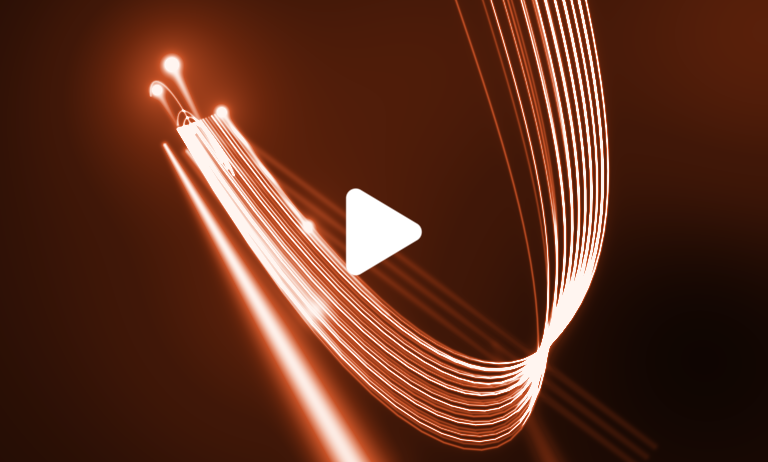
Give the GLSL for this background, as a Shadertoy shader.

```glsl
// Glowing fibre-optic strands sweeping over a dark ember backdrop, with a rounded white triangle.

const int STRANDS = 26;
const int STEPS = 18;

// Ember palette: maps a light level to black, rust, orange, peach and white.
vec3 emberRamp(float v) {
    vec3 c = mix(vec3(0.03, 0.01, 0.005), vec3(0.25, 0.09, 0.03), smoothstep(0.0, 0.25, v));
    c = mix(c, vec3(0.42, 0.15, 0.05), clamp((v - 0.25) / 0.17, 0.0, 1.0));
    c = mix(c, vec3(0.78, 0.32, 0.15), clamp((v - 0.42) / 0.33, 0.0, 1.0));
    c = mix(c, vec3(0.91, 0.62, 0.51), clamp((v - 0.75) / 0.13, 0.0, 1.0));
    return mix(c, vec3(1.0, 0.96, 0.94), clamp((v - 0.88) / 0.12, 0.0, 1.0));
}

float screenLight(float base, float light) {
    return 1.0 - (1.0 - base) * (1.0 - clamp(light, 0.0, 1.0));
}

float gauss(float d, float width) {
    return exp(-d * d / (width * width));
}

float segmentDistance(vec2 p, vec2 a, vec2 b) {
    vec2 ab = b - a;
    return length(p - a - ab * clamp(dot(p - a, ab) / dot(ab, ab), 0.0, 1.0));
}

float bezierDistance(vec2 p, vec2 a, vec2 b, vec2 c, vec2 d) {
    float nearest = 9.0;
    vec2 last = a;
    for (int i = 1; i <= STEPS; i++) {
        float t = float(i) / float(STEPS), s = 1.0 - t;
        vec2 next = s * s * s * a + 3.0 * s * t * (s * b + t * c) + t * t * t * d;
        nearest = min(nearest, segmentDistance(p, last, next));
        last = next;
    }
    return nearest;
}

// Straight beam whose half width and brightness change from a to b.
float beam(vec2 p, vec2 a, vec2 b, vec2 widths, vec2 levels) {
    vec2 ab = b - a;
    float h = clamp(dot(p - a, ab) / dot(ab, ab), 0.0, 1.0);
    float d = length(p - a - ab * h);
    return gauss(d, mix(widths.x, widths.y, h)) * mix(levels.x, levels.y, h);
}

// Bright point with a soft wide halo.
float spark(vec2 p, vec2 center, float core, float halo) {
    float d = length(p - center);
    return gauss(d, core) + 0.5 * exp(-d / halo);
}

float backdrop(vec2 p) {
    float v = 0.11 + 0.14 * gauss(length(p - vec2(0.62, 0.62)), 0.62);
    v += 0.13 * gauss(length(p - vec2(0.62, 0.32)), 0.32);
    v += 0.23 * gauss(length(p - vec2(1.68, 0.93)), 0.42);
    v += 0.09 * gauss(length(p - vec2(0.95, 0.92)), 0.35);
    v -= 0.08 * gauss(length(p - vec2(1.5, 0.3)), 0.32);
    v += 0.24 * gauss(length(p - vec2(0.38, 0.8)), 0.21);
    return max(v, 0.02);
}

// Strands fall from the top, gather at a knot and sweep up to the left.
float strandLight(vec2 p, float pixel) {
    float light = 0.0;
    float width = max(0.0027, 0.75 * pixel);
    for (int i = 0; i < STRANDS; i++) {
        float f = float(i) / float(STRANDS - 1);
        float jitter = fract(float(i) * 0.618);
        float u = clamp(sqrt(f) + 0.05 * (jitter - 0.5), 0.0, 1.0);
        float level = mix(0.3, 0.95, fract(float(i) * 0.755 + 0.35));
        vec2 knot = mix(vec2(1.165, 0.235), vec2(1.19, 0.255), jitter);
        float fall = bezierDistance(p, mix(vec2(0.98, 1.02), vec2(1.265, 1.02), u),
            mix(vec2(1.082, 0.72), vec2(1.33, 0.72), u),
            mix(vec2(1.169, 0.46), vec2(1.364, 0.415), u), knot);
        float sweep = bezierDistance(p, knot, mix(vec2(1.18, -0.08), vec2(1.04, 0.145), f),
            mix(vec2(0.866, -0.126), vec2(0.823, 0.286), f),
            mix(vec2(0.385, 0.72), vec2(0.48, 0.757), f * f));
        float d = min(fall, sweep);
        light += level * (gauss(d, width) + 0.09 * exp(-d / 0.009));
    }
    // Small hooks where the strands turn over.
    for (int i = 0; i < 4; i++) {
        vec2 q = p - float(i) * vec2(0.013, -0.014) * (i == 3 ? -1.5 : 1.0);
        float d = bezierDistance(q, vec2(0.385, 0.73), vec2(0.38, 0.79), vec2(0.43, 0.76), vec2(0.48, 0.65));
        light += 0.7 * gauss(d, width);
    }
    return light;
}

float beamLight(vec2 p) {
    float light = beam(p, vec2(0.357, 0.686), vec2(0.777, -0.03), vec2(0.007, 0.068), vec2(1.0, 0.98));
    float grain = 0.86 + 0.14 * sin(dot(p, vec2(0.77, 0.63)) * 420.0);
    light += grain * beam(p, vec2(0.405, 0.671), vec2(0.68, 0.335), vec2(0.01, 0.037), vec2(0.9, 0.72));
    light += beam(p, vec2(0.372, 0.86), vec2(0.47, 0.66), vec2(0.012, 0.005), vec2(1.0, 0.4));
    light += beam(p, vec2(0.34, 0.805), vec2(0.40, 0.70), vec2(0.009, 0.005), vec2(0.8, 0.3));
    light += beam(p, vec2(0.48, 0.757), vec2(0.667, 0.505), vec2(0.009, 0.007), vec2(0.9, 0.8));
    light += beam(p, vec2(0.667, 0.505), vec2(0.84, 0.32), vec2(0.012, 0.005), vec2(0.9, 0.5));
    // Faint trails behind the strands.
    for (int i = 0; i < 3; i++) {
        vec2 shift = float(i) * vec2(0.018, 0.022);
        light += beam(p, vec2(0.43, 0.70) + shift, vec2(1.38, -0.01) + shift, vec2(0.008), vec2(0.3, 0.1));
    }
    return light + beam(p, vec2(1.07, 0.25), vec2(1.2, -0.02), vec2(0.012, 0.025), vec2(0.1, 0.32));
}

float roundedTriangle(vec2 p, vec2 center, float halfHeight, float reach, float radius) {
    vec2 q = vec2(p.x - center.x, abs(p.y - center.y));
    vec2 corner = vec2(0.0, halfHeight), tip = vec2(reach, 0.0);
    float d = min(segmentDistance(q, vec2(0.0), corner), segmentDistance(q, corner, tip));
    bool inside = q.x > 0.0 && q.x / reach + q.y / halfHeight < 1.0;
    return (inside ? -d : d) - radius;
}

void mainImage(out vec4 fragColor, in vec2 fragCoord) {
    vec2 p = fragCoord / iResolution.y;
    float pixel = 1.0 / iResolution.y;

    float v = screenLight(backdrop(p), strandLight(p, pixel));
    v = screenLight(v, beamLight(p));
    v = screenLight(v, spark(p, vec2(0.372, 0.86), 0.021, 0.06));
    v = screenLight(v, spark(p, vec2(0.34, 0.805), 0.015, 0.04));
    v = screenLight(v, spark(p, vec2(0.48, 0.757), 0.015, 0.035));
    v = screenLight(v, 0.8 * spark(p, vec2(0.667, 0.512), 0.014, 0.035));
    v = screenLight(v, 0.6 * spark(p, vec2(0.682, 0.33), 0.025, 0.05));

    float icon = roundedTriangle(p, vec2(0.77, 0.498), 0.073, 0.122, 0.021);
    vec3 color = mix(emberRamp(v), vec3(1.0), smoothstep(pixel, -pixel, icon));
    fragColor = vec4(color, 1.0);
}
```
